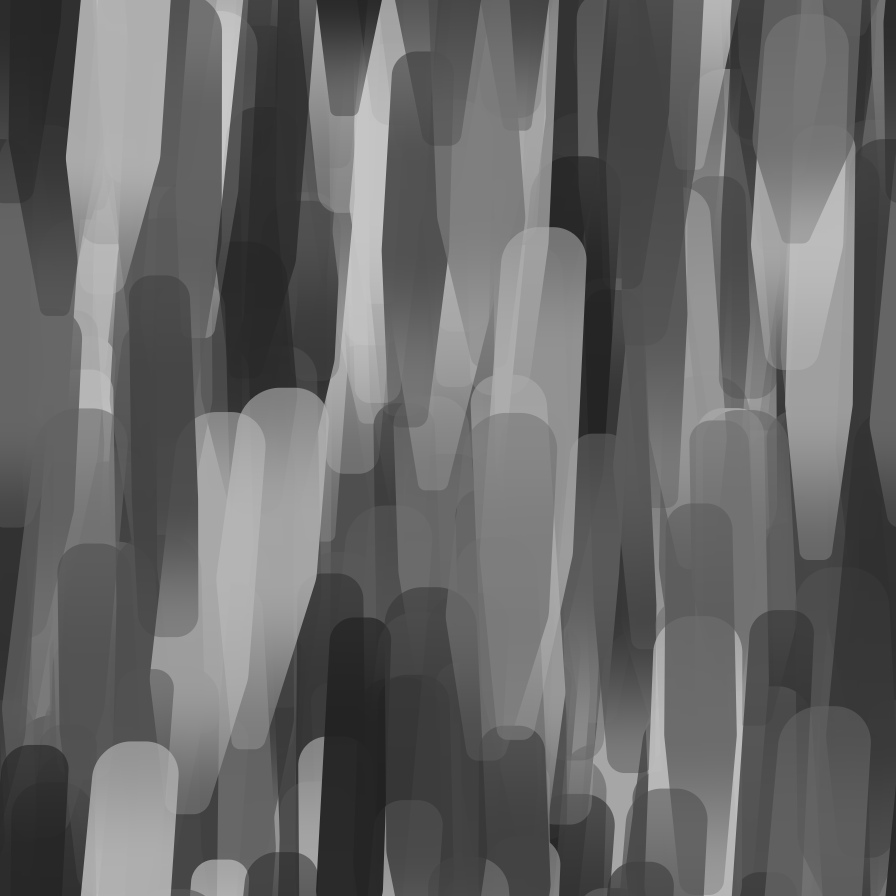
Write a Shadertoy shader that draws this pattern.

```glsl
const int STROKE_COUNT = 250;
const float BASE_TONE = 0.36;
const vec2 DARK_TONES = vec2(0.13, 0.47);
const vec2 LIGHT_TONES = vec2(0.64, 0.80);
const float DARK_SHARE = 0.73;
const vec2 RADIUS = vec2(0.026, 0.050);      // half width of the body
const vec2 TIP_RADIUS = vec2(0.008, 0.026);
const vec2 BODY_LENGTH = vec2(0.12, 0.33);
const vec2 TAPER_LENGTH = vec2(0.10, 0.21);
const vec2 LEAN = vec2(-0.06, 0.11);         // sideways shift per unit of height
const vec2 OPACITY = vec2(0.66, 0.96);
const float FLATNESS = 0.008;                // widens the round ends
const float TIP_FADE = 0.38;
const float TOP_FADE = 0.72;
const float GOLDEN_RATIO = 0.618034;

// Integer hash: four values in 0..1 per stroke and channel
vec4 hash4(int index, int channel) {
    uvec4 v = uvec4(uint(index), uint(channel), 17u, 59u) * 1664525u + 1013904223u;
    v += v.yzxy * v.wxyz;
    v ^= v >> 16u;
    v += v.yzxy * v.wxyz;
    return vec4(v >> 8u) / 16777216.0;
}

float pick(vec2 range, float t) {
    return mix(range.x, range.y, t);
}

// Capsule from the origin up to (0, h), with a radius for each end
float unevenCapsule(vec2 p, float r1, float r2, float h) {
    float b = (r1 - r2) / h;
    float a = sqrt(1.0 - b * b);
    float k = dot(p, vec2(-b, a));
    if (k < 0.0) return length(p) - r1;
    if (k > a * h) return length(p - vec2(0.0, h)) - r2;
    return dot(p, vec2(a, b)) - r1;
}

// Dark and light groups of grey
float strokeTone(float t) {
    return t < DARK_SHARE
        ? pick(DARK_TONES, t / DARK_SHARE)
        : pick(LIGHT_TONES, (t - DARK_SHARE) / (1.0 - DARK_SHARE));
}

void mainImage(out vec4 fragColor, in vec2 fragCoord) {
    float pixel = 1.0 / iResolution.y;
    vec2 uv = fragCoord * pixel;
    float tone = BASE_TONE;

    for (int i = 0; i < STROKE_COUNT; i++) {
        vec4 place = hash4(i, 1);
        vec4 form = hash4(i, 2);

        // Local position, wrapped so the pattern tiles
        vec2 p = fract(uv - place.xy + 0.5) - 0.5;
        p.x -= pick(LEAN, place.z) * p.y;
        if (abs(p.x) > RADIUS.y + FLATNESS + 2.0 * pixel) continue;

        float radius = pick(RADIUS, form.x);
        float tip = pick(TIP_RADIUS, form.y);
        float body = pick(BODY_LENGTH, form.z);
        float taper = pick(TAPER_LENGTH, form.w);

        // Rounded body above, narrowing tail below
        vec2 q = vec2(max(abs(p.x) - FLATNESS, 0.0), p.y);
        float d = min(unevenCapsule(q, radius, radius * 0.9, body),
                      unevenCapsule(vec2(q.x, -q.y), radius, tip, taper));
        float coverage = clamp(0.5 - d / pixel, 0.0, 1.0);

        // Paint thins out towards both ends
        float tail = smoothstep(-taper - tip, 0.0, p.y);
        float head = 1.0 - smoothstep(body - 0.10, body + radius, p.y);
        float opacity = pick(OPACITY, place.w)
            * mix(TIP_FADE, 1.0, tail) * mix(TOP_FADE, 1.0, head);

        float shade = strokeTone(fract(float(i) * GOLDEN_RATIO));
        tone = mix(tone, shade, coverage * opacity);
    }
    fragColor = vec4(vec3(tone), 1.0);
}
```
